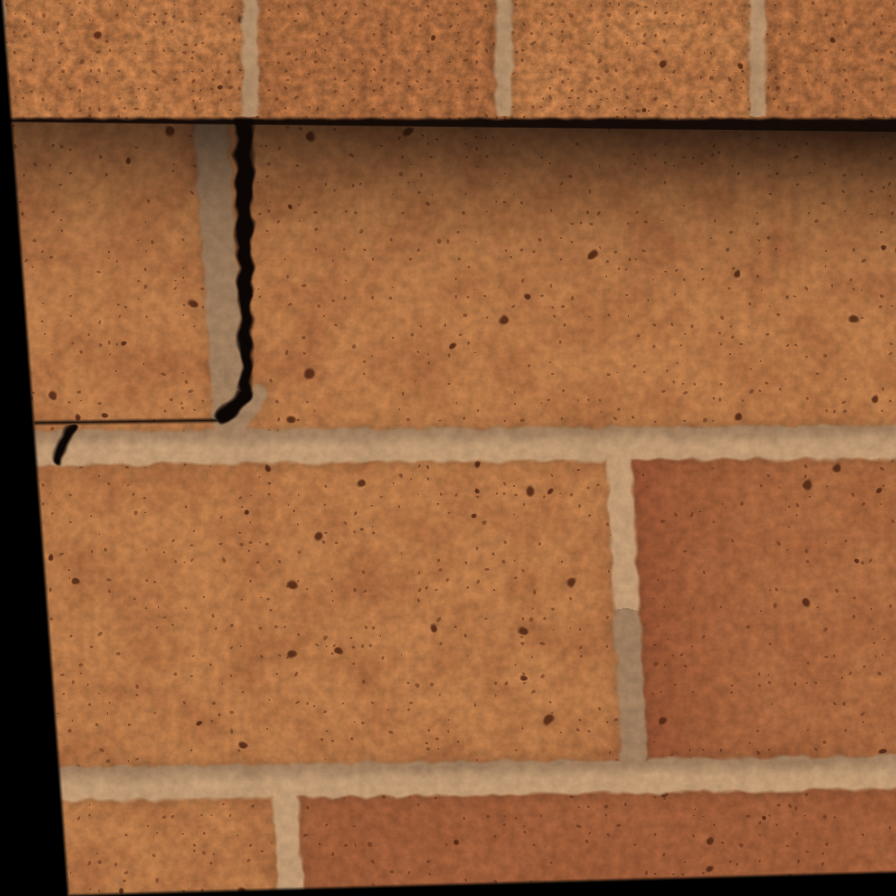
Give the GLSL for this texture, as a three.js fragment shader.

```glsl
// Weathered brick wall: a row of upright bricks overhangs three stretcher courses
// in half bond. Joints come from repeated distances in gently skewed coordinates;
// gradient noise, scattered pits, a shadow and a stepped crack add the wear.

varying vec2 vUv;

const vec3 CLAY = vec3(0.72, 0.475, 0.285);
const vec3 BROWN = vec3(0.60, 0.36, 0.21);
const vec3 RED_CLAY = vec3(0.58, 0.32, 0.20);
const vec3 MORTAR = vec3(0.75, 0.60, 0.45);
const vec3 MORTAR_GREY = vec3(0.61, 0.48, 0.36);
const vec3 PIT = vec3(0.30, 0.14, 0.07);
const vec3 DARK = vec3(0.045, 0.018, 0.012);

const float SOFT = 0.003;          // edge softness
const float LEDGE = 0.868;         // underside of the upright bricks
const float UPRIGHT_PITCH = 0.283;
const float UPRIGHT_JOINT = 0.009; // half widths of the joints
const float HEAD_JOINT = 0.0145;
const float BED_JOINT = 0.019;
const float BED_BASE = 0.124;      // height of the lowest bed joint
const float COURSE_PITCH = 0.376;
const float BRICK_LENGTH = 0.84;

float hash(vec2 p) {
  return fract(sin(dot(p, vec2(127.1, 311.7))) * 43758.54);
}

float corner(vec2 cell, vec2 d) {
  float angle = 6.28318 * hash(cell);
  return dot(vec2(cos(angle), sin(angle)), d);
}

float noise(vec2 p) {
  vec2 i = floor(p), f = fract(p);
  vec2 u = f * f * f * (f * (f * 6.0 - 15.0) + 10.0);
  vec2 e = vec2(1.0, 0.0);
  return mix(mix(corner(i, f), corner(i + e, f - e), u.x),
             mix(corner(i + e.yx, f - e.yx), corner(i + 1.0, f - 1.0), u.x), u.y);
}

float fbm(vec2 p) {
  float sum = 0.0, gain = 0.6;
  for (int i = 0; i < 4; i++) {
    sum += gain * noise(p);
    p = p * 2.03 + 7.3;
    gain *= 0.55;
  }
  return sum;
}

// Coverage of a shape from its signed distance
float fill(float d) { return 1.0 - smoothstep(-SOFT, SOFT, d); }

float segment(vec2 p, vec2 a, vec2 b) {
  vec2 ab = b - a;
  return length(p - a - ab * clamp(dot(p - a, ab) / dot(ab, ab), 0.0, 1.0));
}

// One randomly placed round pit in some of the grid cells
float pits(vec2 p, float scale, float share) {
  vec2 cell = floor(p * scale);
  vec2 center = 0.3 + 0.4 * vec2(hash(cell + 3.1), hash(cell + 8.7));
  float radius = mix(0.12, 0.29, hash(cell + 5.9));
  float spot = 1.0 - smoothstep(radius * 0.4, radius, length(fract(p * scale) - center));
  return spot * step(hash(cell), share);
}

void main() {
  vec2 p = vUv;
  vec2 rough = vec2(noise(p * 55.0), noise(p * 55.0 + 31.0)) * 0.005;
  vec2 q = p + rough;
  float upright = smoothstep(LEDGE - SOFT, LEDGE + SOFT, p.y + rough.y * 0.4);

  // Stretcher courses, leaning more towards the lower left
  vec2 w = vec2(q.x - (0.073 - 0.03 * q.x) * (1.0 - q.y),
                q.y - 0.019 * (0.87 - q.y) * q.x);
  float level = (w.y - BED_BASE) / COURSE_PITCH;
  float row = clamp(floor(level) + 1.0, 0.0, 2.0);
  float bed = w.y - BED_BASE - COURSE_PITCH * min(floor(level + 0.5), 1.0);
  float along = w.x - 0.262 + 0.018 * row - 0.5 * BRICK_LENGTH * mod(row, 2.0);
  float head = abs(fract(along / BRICK_LENGTH + 0.5) - 0.5) * BRICK_LENGTH;
  float column = floor(along / BRICK_LENGTH);
  float joint = min(abs(bed) - BED_JOINT, head - HEAD_JOINT - 0.0045 * step(1.5, row));
  joint = min(joint, segment(q, vec2(0.289, 0.56), vec2(0.272, 0.53)) - 0.009);

  // Upright bricks
  float u = q.x / UPRIGHT_PITCH + 0.012;
  float uprightJoint = abs(fract(u + 0.5) - 0.5) * UPRIGHT_PITCH - UPRIGHT_JOINT;
  joint = mix(joint, uprightJoint, upright);

  // Clay: tone per brick, mottling, grain and pits
  float mottle = fbm(p * 16.0);
  float grain = fbm(p * 85.0 + 19.0);
  float redness = step(0.0, column) * (1.0 - 0.5 * row) * 0.8;
  redness += 0.9 * exp(-max(along, 0.0) * 11.0) * step(0.0, column) * step(abs(row - 1.0), 0.1);
  vec3 clay = mix(CLAY, RED_CLAY, clamp(redness + mottle * 0.35, 0.0, 1.0));
  float tone = 0.15 + 0.45 * mod(floor(u), 2.0);
  clay = mix(clay, mix(CLAY, BROWN, tone), upright);
  clay = mix(clay, BROWN, clamp(0.18 + mottle * 0.8, 0.0, 0.7));
  clay *= 1.0 + grain * (0.22 + 0.22 * upright);
  clay = mix(clay, PIT, pits(q, 95.0, 0.16 + 0.2 * upright) * 0.45);
  clay = mix(clay, PIT, pits(q + 0.4, 38.0, 0.05) * 0.85);
  clay *= 1.0 - 0.12 * exp(-max(joint, 0.0) * 130.0);

  // Mortar: greyer along the upper side of each bed
  float grey = smoothstep(-0.006, 0.018, bed) * (1.0 - upright) + 0.45 * upright;
  vec3 mortar = mix(MORTAR, MORTAR_GREY, clamp(grey + mottle * 0.5, 0.0, 1.0));
  mortar *= 1.0 + 0.14 * grain;
  vec3 color = mix(clay, mortar, fill(joint));

  // Shadow below the ledge, deepest on the right
  float depth = max(LEDGE - p.y, 0.0);
  float shade = (0.5 + 0.35 * p.x) * exp(-pow(depth / 0.085, 1.4));
  shade = max(shade, 0.95 * fill(depth - 0.005 - 0.012 * p.x));
  color = mix(color, DARK, shade * (1.0 - upright));

  // Stepped crack through the head joint and along the bed
  vec2 c = p + rough * 1.3;
  float crack = segment(c, vec2(0.272, 0.865), vec2(0.275, 0.56)) - mix(0.006, 0.01, smoothstep(0.55, 0.86, p.y));
  crack = min(crack, segment(c, vec2(0.275, 0.56), vec2(0.25, 0.536)) - 0.007);
  crack = min(crack, segment(p, vec2(0.25, 0.531), vec2(0.04, 0.528)) - 0.0015);
  crack = min(crack, segment(c, vec2(0.08, 0.524), vec2(0.063, 0.488)) - 0.005);
  color = mix(color, DARK, fill(crack) * (1.0 - upright));

  // Black surround at the slanted left and lower edges
  float outside = min(p.x - 0.003 - 0.0735 * (1.0 - p.y), p.y - 0.001 - 0.028 * (p.x - 0.075));
  color *= 1.0 - fill(outside);
  gl_FragColor = vec4(color, 1.0);
}
```
